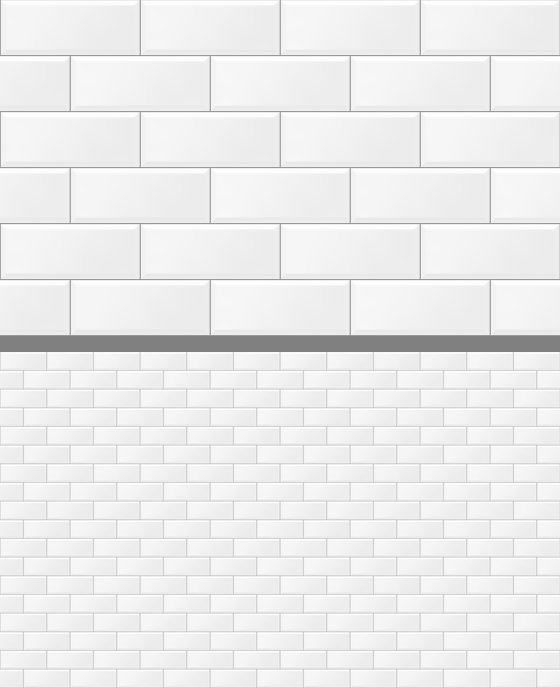
Top, the tile; bottom, the same tile 3 across and 3 down.
This texture is drawn by a Shadertoy shader. Its source:

```glsl
#define COLUMNS 4.0
#define ROWS 6.0
#define JOINT_WIDTH 0.0014
#define JOINT_SHIFT_X 0.0004
#define JOINT_SHIFT_Y 0.0006
#define JOINT_TONE 0.42
#define BEVEL_WIDTH 0.0105
#define BEVEL_SOFTNESS 0.0018
#define GLAZE_STRENGTH 0.012
#define TINT_STRENGTH 0.006
#define FACE_LEFT 0.966
#define FACE_RIGHT 0.928

float hash(vec2 cell) {
    return fract(sin(dot(cell, vec2(127.1, 311.7))) * 4375.85);
}

// Dot product of a corner's random gradient and the offset from it
float cornerSlope(vec2 corner, vec2 p) {
    float angle = 6.2832 * hash(corner);
    return dot(vec2(cos(angle), sin(angle)), p - corner);
}

float gradientNoise(vec2 p) {
    vec2 cell = floor(p);
    vec2 f = fract(p);
    vec2 blend = f * f * (3.0 - 2.0 * f);
    float a = cornerSlope(cell, p);
    float b = cornerSlope(cell + vec2(1.0, 0.0), p);
    float c = cornerSlope(cell + vec2(0.0, 1.0), p);
    float d = cornerSlope(cell + vec2(1.0, 1.0), p);
    return mix(mix(a, b, blend.x), mix(c, d, blend.x), blend.y);
}

// Thin line seen through a tent filter one pixel in radius
float lineCoverage(float dist, float pixel) {
    float radius = max(JOINT_WIDTH, pixel);
    return max(0.0, 1.0 - dist / radius) * JOINT_WIDTH / radius;
}

void mainImage(out vec4 fragColor, in vec2 fragCoord) {
    float pixel = 1.0 / iResolution.x;
    vec2 canvas = vec2(1.0, iResolution.y * pixel);

    // Running bond: even rows from the bottom shift by half a tile
    vec2 counts = vec2(COLUMNS, ROWS);
    vec2 tileSize = canvas / counts;
    vec2 grid = (fragCoord * pixel - vec2(JOINT_SHIFT_X, JOINT_SHIFT_Y)) / tileSize;
    grid.x += 0.5 - 0.5 * mod(floor(grid.y), 2.0);
    vec2 tile = mod(floor(grid), counts);
    vec2 local = fract(grid);

    // Distances to the nearest joints, in canvas widths
    vec2 edge = min(local, 1.0 - local) * tileSize;
    float depth = min(edge.x, edge.y);

    // Glazed face with a sheen falling to the right
    float face = mix(FACE_LEFT, FACE_RIGHT, smoothstep(0.0, 1.0, local.x));
    face += GLAZE_STRENGTH * gradientNoise(local * vec2(4.0, 2.0));
    face += 0.008 * (local.y - 0.5);

    // Four bevel facets, lit from above and mitred at the corners
    float slope = clamp(depth / BEVEL_WIDTH, 0.0, 1.0);
    float topTone = mix(1.0, 0.985, slope);
    float bottomTone = mix(0.94, 0.905, slope);
    float endTone = mix(bottomTone, topTone, step(0.5, local.y));
    float sideTone = mix(0.952, 0.93, step(0.5, local.x));
    float mitre = max(pixel, 0.5 * BEVEL_SOFTNESS);
    float facet = mix(endTone, sideTone, smoothstep(-mitre, mitre, edge.y - edge.x));
    float soft = max(pixel, BEVEL_SOFTNESS);
    float onFace = smoothstep(BEVEL_WIDTH - soft, BEVEL_WIDTH + soft, depth);
    float tone = mix(facet, face, onFace);

    // Slight tone change from tile to tile
    tone += TINT_STRENGTH * (hash(tile + 3.0) - 0.5);

    // Thin dark joints
    float joint = max(lineCoverage(edge.x, pixel), lineCoverage(edge.y, pixel));
    fragColor = vec4(vec3(mix(tone, JOINT_TONE, joint)), 1.0);
}
```
